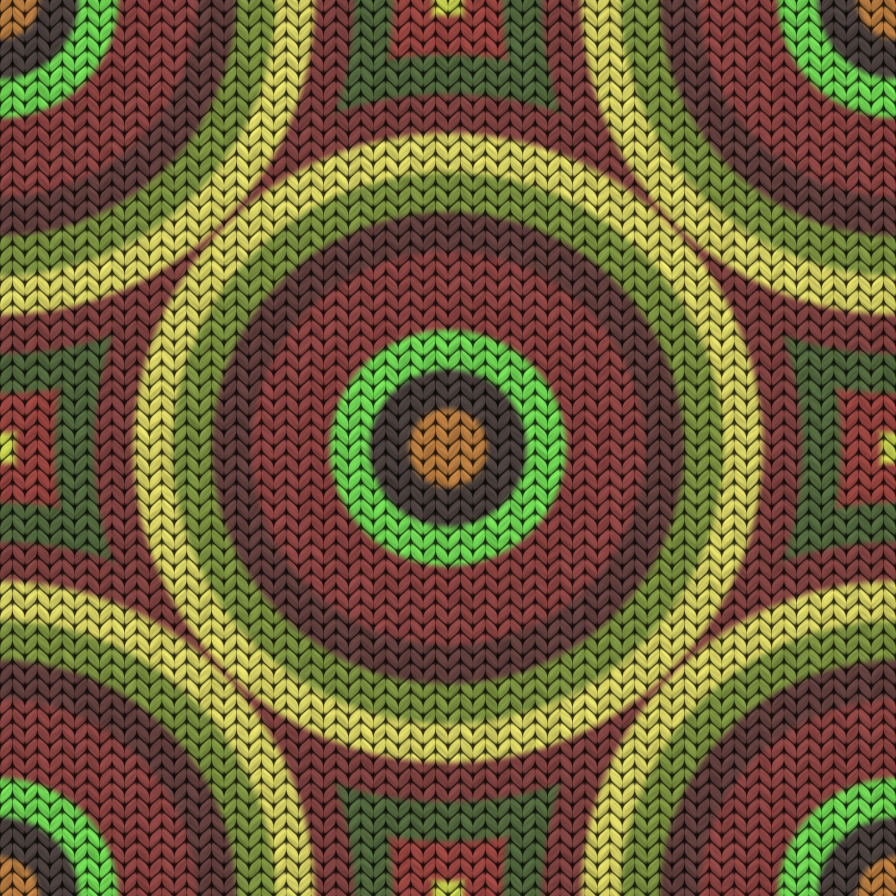
Give the GLSL for this pattern, as a Shadertoy shader.

```glsl
// Knitted cloth with concentric rings on a staggered two-per-tile lattice.
// Distance to the nearest centre picks the yarn colour; slanted, rounded
// legs form the V stitches, with wrapping gradient noise for the fibres.

const float COLUMNS = 36.0;
const float ROWS = 60.0;
const float RING_WIDTH = 0.0439;
const float RING_BLUR = 0.13;
const float LEG_RISE = 0.75;

const vec3 YARN[12] = vec3[12](
    vec3(0.68, 0.45, 0.22),   // ochre centre
    vec3(0.26, 0.22, 0.21),   // charcoal
    vec3(0.40, 0.79, 0.29),   // bright green
    vec3(0.50, 0.23, 0.22),   // red
    vec3(0.51, 0.24, 0.23),   // red
    vec3(0.35, 0.22, 0.21),   // brown
    vec3(0.45, 0.53, 0.22),   // olive
    vec3(0.80, 0.78, 0.36),   // yellow
    vec3(0.46, 0.23, 0.22),   // maroon
    vec3(0.29, 0.37, 0.21),   // dark green
    vec3(0.56, 0.24, 0.22),   // red
    vec3(0.74, 0.78, 0.28)    // lime
);

float hash(vec2 p) {
    vec3 q = fract(vec3(p.xyx) * 0.1031);
    q += dot(q, q.yzx + 33.33);
    return fract((q.x + q.y) * q.z);
}

float cornerSlope(vec2 cell, vec2 offset, vec2 period) {
    float angle = 6.2832 * hash(mod(cell, period));
    return dot(vec2(cos(angle), sin(angle)), offset);
}

// Gradient noise that wraps after "period" cells
float gradientNoise(vec2 p, vec2 period) {
    vec2 i = floor(p), f = fract(p), e = vec2(1.0, 0.0);
    vec2 s = f * f * f * (f * (f * 6.0 - 15.0) + 10.0);
    float low = mix(cornerSlope(i, f, period),
                    cornerSlope(i + e.xy, f - e.xy, period), s.x);
    float high = mix(cornerSlope(i + e.yx, f - e.yx, period),
                     cornerSlope(i + e.xx, f - e.xx, period), s.x);
    return mix(low, high, s.y);
}

// Distance to the nearest ring centre: tile middle or tile corners
float centreDistance(vec2 uv) {
    vec2 q = abs(fract(uv) - 0.5);
    return min(length(q), length(0.5 - q));
}

// Yarn colour with a soft blend at each ring border
vec3 ringColour(float d, float ringWidth, float blur) {
    float t = d / ringWidth;
    float border = floor(t + 0.5);
    int outer = int(clamp(border, 0.0, 11.0));
    int inner = int(clamp(border - 1.0, 0.0, 11.0));
    return mix(YARN[inner], YARN[outer], smoothstep(-blur, blur, t - border));
}

// Brightness of the V stitches
float stitchShade(vec2 uv, vec2 count, float rise, float pixel) {
    float column = uv.x * count.x;
    float across = abs(fract(column + 0.5) - 0.5) * 2.0;
    float along = uv.y * count.y - across * rise;
    float f = fract(along);

    // Rounded leg with dark gaps
    vec2 p = 2.0 * vec2(across, f) - 1.0;
    float body = pow(p.x, 2.0) * pow(p.x, 2.0) * 0.75 + p.y * p.y;
    float blur = 2.0 * pixel * count.y;
    float leg = 1.0 - smoothstep(0.55 - blur, 1.1 + blur, body);
    float shade = mix(0.22, 1.0, leg) * mix(0.88, 1.1, f);

    // Fibres that follow the leg, and a slight change from leg to leg
    vec2 fibrePeriod = count * vec2(2.0, 4.0);
    float fibre = gradientNoise(vec2(column * 2.0, along * 4.0), fibrePeriod);
    vec2 id = mod(vec2(floor(column * 2.0), floor(along)), count * vec2(2.0, 1.0));
    return shade * (1.0 + 0.16 * fibre + 0.08 * (hash(id) - 0.5));
}

void mainImage(out vec4 fragColor, in vec2 fragCoord) {
    vec2 uv = fragCoord / iResolution.xy;
    float pixel = 1.0 / iResolution.y;
    vec3 yarn = ringColour(centreDistance(uv), RING_WIDTH, RING_BLUR);
    float shade = stitchShade(uv, vec2(COLUMNS, ROWS), LEG_RISE, pixel);

    // Pale fuzz on the crown of each leg
    vec3 fuzz = vec3(0.03) * smoothstep(0.6, 1.1, shade);
    fragColor = vec4(clamp(yarn * shade + fuzz, 0.0, 1.0), 1.0);
}
```
